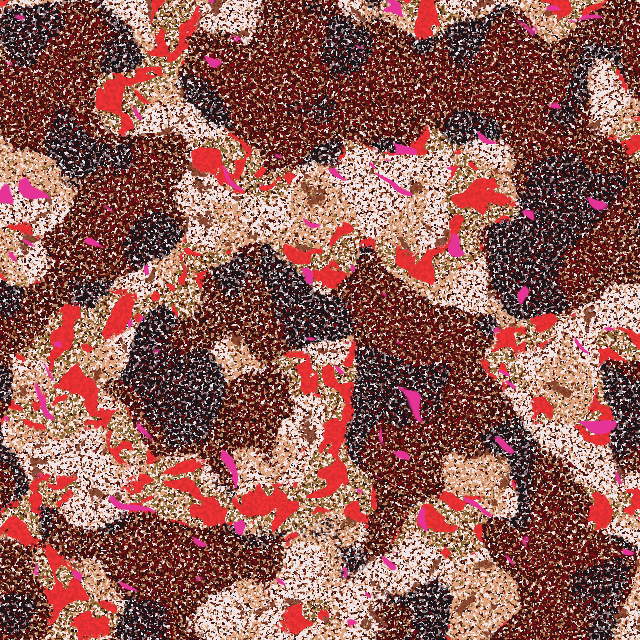
Reproduce this texture procedurally as a three.js fragment shader.

```glsl
// Speckled mineral mosaic: maroon and soot blobs among pale, peach and red-olive veins.
varying vec2 vUv;

#define BLOB_SCALE 5.2    // large dark and light masses
#define PATCH_SCALE 6.5   // colour zones inside the masses
#define SHARD_SCALE 24.0  // solid red and brown shards
#define FLECK_SCALE 15.0  // pink slivers
#define GRAIN_SCALE 165.0 // fine speckle
#define WARP 0.045        // bending of the outlines
#define LIGHT_CUT 0.57    // share of the dark masses
#define RED_CUT 0.62      // higher leaves fewer red shards
#define PINK_CUT 0.965    // higher leaves fewer pink slivers
#define SOFT 0.05         // softness of the speckle edges

const vec3 MAROON  = vec3(0.30, 0.05, 0.05);
const vec3 CRIMSON = vec3(0.50, 0.05, 0.09);
const vec3 BROWN   = vec3(0.47, 0.20, 0.11);
const vec3 SOOT    = vec3(0.10, 0.08, 0.09);
const vec3 ASH     = vec3(0.55, 0.49, 0.52);
const vec3 SAND    = vec3(0.70, 0.53, 0.38);
const vec3 PEACH   = vec3(0.87, 0.63, 0.48);
const vec3 OLIVE   = vec3(0.53, 0.42, 0.19);
const vec3 CHALK   = vec3(0.94, 0.90, 0.91);
const vec3 RED     = vec3(0.92, 0.19, 0.20);
const vec3 PINK    = vec3(0.90, 0.20, 0.59);

// Random unit vector for a lattice cell
vec2 gradientAt(vec2 cell) {
  vec3 q = fract(cell.xyx * vec3(0.1031, 0.1030, 0.0973));
  q += dot(q, q.yzx + 33.33);
  float angle = 6.2832 * fract((q.x + q.y) * q.z);
  return vec2(cos(angle), sin(angle));
}

float gradientNoise(vec2 p) {
  vec2 i = floor(p), f = p - i;
  vec2 w = f * f * f * (f * (f * 6.0 - 15.0) + 10.0);
  vec2 e = vec2(1.0, 0.0);
  float a = dot(gradientAt(i), f);
  float b = dot(gradientAt(i + e), f - e);
  float c = dot(gradientAt(i + e.yx), f - e.yx);
  float d = dot(gradientAt(i + e.xx), f - e.xx);
  return mix(mix(a, b, w.x), mix(c, d, w.x), w.y);
}

vec2 turn(vec2 p) {
  return mat2(0.8, 0.6, -0.6, 0.8) * p;
}

// Two octaves flattened to a nearly even 0..1 spread, so cuts act as shares
float rankNoise(vec2 p, float detail) {
  float n = gradientNoise(p) + detail * gradientNoise(turn(p) * 1.93 + 7.3);
  return 1.0 / (1.0 + exp(-7.7 * n / sqrt(1.0 + detail * detail)));
}

// One where the rank lies below the wanted share
float below(float rank, float share) {
  return 1.0 - smoothstep(share - SOFT, share + SOFT, rank);
}

void main() {
  // Bent coordinates for the zones, turned ones for the grain
  vec2 bend = vec2(gradientNoise(vUv * 7.0 + 3.1), gradientNoise(vUv * 7.0 + 41.7));
  bend += 0.4 * vec2(gradientNoise(vUv * 21.0 + 9.2), gradientNoise(vUv * 21.0 + 63.4));
  vec2 p = vUv + WARP * bend;
  vec2 g = turn(vUv) * GRAIN_SCALE;

  float toneGrain = rankNoise(g + 11.0, 0.9);
  float lightGrain = rankNoise(g + 307.0, 0.9);
  float hueGrain = rankNoise(g * 0.8 + 523.0, 0.7);
  float ragged = 0.08 * (hueGrain - 0.5);

  // Zones
  float mass = rankNoise(p * BLOB_SCALE + 17.0, 0.5) + ragged;
  float pale = smoothstep(LIGHT_CUT - 0.02, LIGHT_CUT + 0.03, mass);
  float core = 1.0 - smoothstep(0.10, 0.32, mass);
  float sooty = smoothstep(0.58, 0.70, rankNoise(p * PATCH_SCALE + 83.0, 0.6) + ragged);
  float warm = smoothstep(0.60, 0.66, rankNoise(p * PATCH_SCALE + 131.0, 0.5) + ragged);
  float peachy = smoothstep(0.56, 0.66, rankNoise(p * PATCH_SCALE * 1.4 + 197.0, 0.5) + ragged);

  // Dark masses: maroon or soot ground with light specks
  float sootShare = mix(0.22, 0.80, sooty) - 0.10 * core;
  vec3 ground = mix(MAROON, CRIMSON, below(hueGrain, 0.10 + 0.14 * core));
  ground = mix(ground, BROWN, below(1.0 - hueGrain, 0.16));
  ground = mix(ground, SOOT, below(toneGrain, sootShare));
  vec3 speck = mix(SAND, ASH, sooty);
  speck = mix(speck, CHALK, below(toneGrain, 0.32));
  vec3 darkMass = mix(ground, speck, below(lightGrain, 0.29 - 0.06 * core));

  // Pale veins: chalk, peach or olive with brown specks
  float chalkShare = mix(mix(0.80, 0.28, peachy), 0.36, warm);
  vec3 tint = mix(PEACH, OLIVE, below(hueGrain, mix(0.12, 0.62, warm)));
  vec3 vein = mix(tint, CHALK, below(toneGrain, chalkShare));
  vec3 pit = mix(BROWN, MAROON, below(hueGrain, 0.35));
  pit = mix(pit, SOOT, below(toneGrain, 0.15));
  vec3 paleMass = mix(pit, vein, below(lightGrain, mix(0.79, 0.87, peachy)));

  // Solid shards in the veins
  float shard = rankNoise(p * SHARD_SCALE + 229.0, 0.7) + 1.5 * ragged;
  float redShard = smoothstep(RED_CUT - 0.03, RED_CUT + 0.03, shard) * warm;
  float brownShard = smoothstep(0.90, 0.94, shard) * (1.0 - warm);
  paleMass = mix(paleMass, BROWN, 0.85 * brownShard);
  paleMass = mix(paleMass, RED * (0.90 + 0.15 * toneGrain), redShard);

  // Pink slivers across everything, fewer in the dark
  vec3 color = mix(darkMass, paleMass, pale);
  float sliver = rankNoise(turn(p) * FLECK_SCALE * vec2(0.9, 1.9) + 283.0, 0.6);
  float pinkCut = PINK_CUT + 0.015 * (1.0 - pale);
  color = mix(color, PINK, smoothstep(pinkCut - 0.006, pinkCut + 0.006, sliver));

  gl_FragColor = vec4(color, 1.0);
}
```
